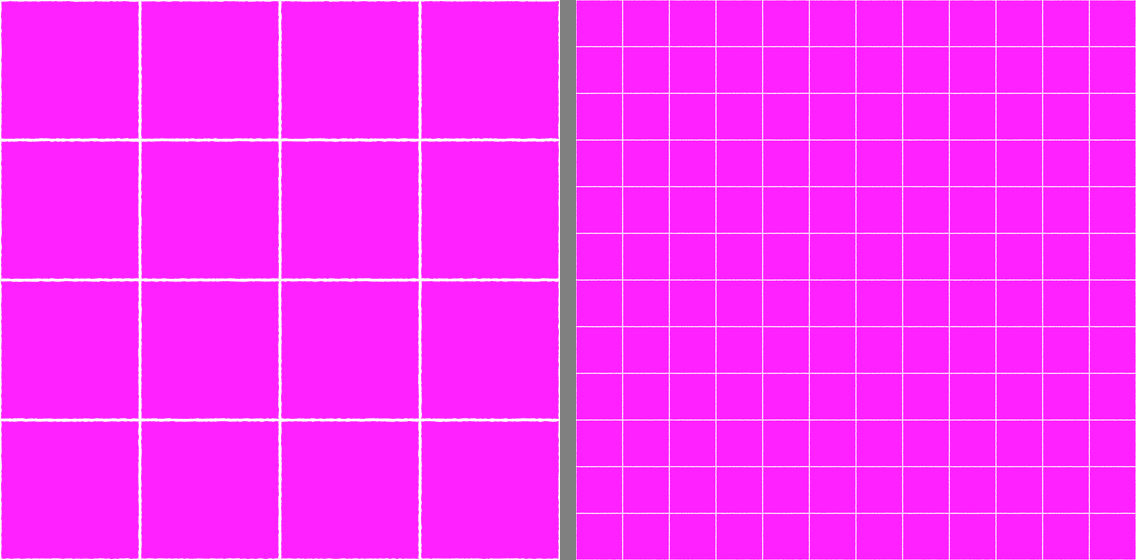
Left, the tile; right, the same tile 3 across and 3 down.
Give the GLSL for this pattern, as a Shadertoy shader.

```glsl
// Magenta square tiles parted by thin white joints with slightly ragged edges.
#define TILES 4.0
#define JOINT_HALF_WIDTH 0.0026
#define ROUGHNESS 0.0013
#define ROUGH_CELLS 128.0
#define MIN_SOFTNESS 0.0007
#define TILE_COLOR vec3(1.0, 0.13, 1.0)
#define JOINT_COLOR vec3(1.0)

// Integer hash giving a unit gradient direction
vec2 gradientAt(vec2 cell, float period, uint seed) {
    uvec2 c = uvec2(mod(cell, period));
    uint h = c.x * 1597u + c.y * 51749u + seed * 7919u;
    h = (h ^ (h >> 15)) * 73471u;
    h = (h ^ (h >> 13)) * 92821u;
    h ^= h >> 16;
    float angle = 6.28319 * float(h & 65535u) / 65536.0;
    return vec2(cos(angle), sin(angle));
}

// Gradient noise that wraps after a whole number of cells
float wrappedNoise(vec2 p, float period, uint seed) {
    vec2 cell = floor(p);
    vec2 f = p - cell;
    vec2 w = f * f * f * (f * (f * 6.0 - 15.0) + 10.0);
    vec2 e = vec2(0.0, 1.0);
    float a = dot(gradientAt(cell, period, seed), f);
    float b = dot(gradientAt(cell + e.yx, period, seed), f - e.yx);
    float c = dot(gradientAt(cell + e.xy, period, seed), f - e.xy);
    float d = dot(gradientAt(cell + e.yy, period, seed), f - e.yy);
    return mix(mix(a, b, w.x), mix(c, d, w.x), w.y);
}

// Two octaves of edge wear
float edgeWear(vec2 uv, uint seed) {
    float coarse = wrappedNoise(uv * ROUGH_CELLS, ROUGH_CELLS, seed);
    float fine = wrappedNoise(uv * ROUGH_CELLS * 2.0, ROUGH_CELLS * 2.0, seed + 1u);
    return ROUGHNESS * (coarse + 0.5 * fine);
}

void mainImage(out vec4 fragColor, in vec2 fragCoord) {
    vec2 uv = fragCoord / iResolution.xy;

    // Distance to the nearest vertical and horizontal joint
    vec2 toJoint = abs(fract(uv * TILES + 0.5) - 0.5) / TILES;

    // Each joint direction wears on its own
    toJoint += vec2(edgeWear(uv, 3u), edgeWear(uv, 11u));
    float edge = min(toJoint.x, toJoint.y) - JOINT_HALF_WIDTH;

    // Smooth joint coverage
    float softness = max(MIN_SOFTNESS, 0.75 / min(iResolution.x, iResolution.y));
    float joint = 1.0 - smoothstep(-softness, softness, edge);
    fragColor = vec4(mix(TILE_COLOR, JOINT_COLOR, joint), 1.0);
}
```
